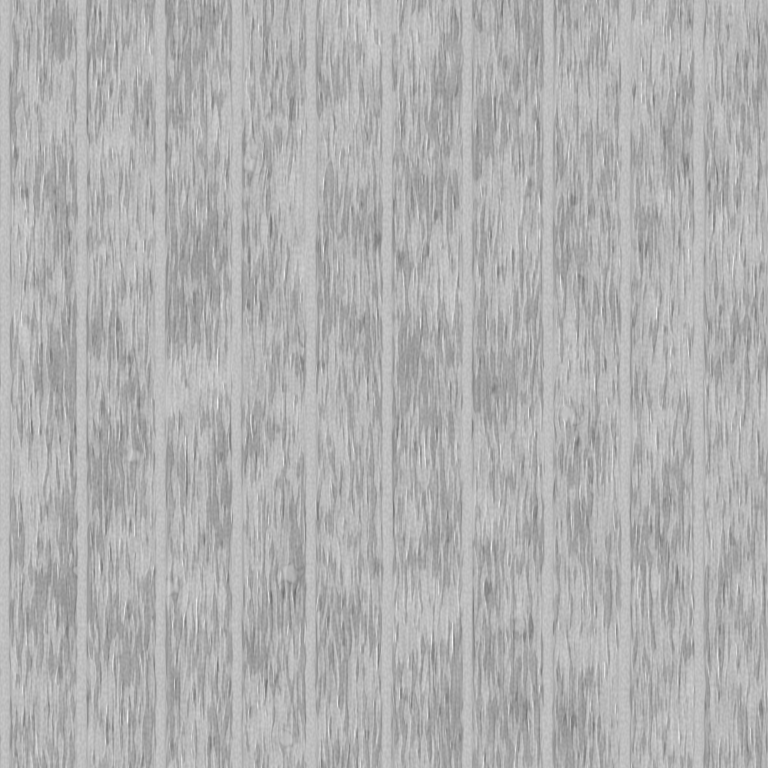
Give the GLSL for this texture, as a three.js fragment shader.

```glsl
// Ten weathered vertical boards in mid grey, parted by paler rounded seams.
// Long stretched gradient noise makes worn paint, grain, cracks and glints; the
// slope of the paint layer lights its flakes, and hashed knots bend the grain.

varying vec2 vUv;

const float BOARDS = 10.0;
const float SEAM_OFFSET = 0.0086;
const float SEAM_SWAY = 0.0031;
const float SEAM_HALF = 0.0062;
const float SEAM_SOFT = 0.0016;
const float PAINT_COVER = 0.04;
const float PAINT_SOFT = 0.13;
const float RELIEF = 0.055;
const float CRACK_DEPTH = 0.10;
const float GLINT = 0.14;
const float GRAIN_DEPTH = 0.085;
const float SPECKLE_DEPTH = 0.06;
const float STAIN_DEPTH = 0.055;
const int KNOTS = 11;

const vec2 PATCH_SCALE = vec2(11.0, 6.5);
const vec2 STREAK_SCALE = vec2(120.0, 9.0);
const vec2 FLAKE_SCALE = vec2(230.0, 34.0);
const vec2 CRACK_SCALE = vec2(215.0, 19.0);
const vec2 GRAIN_SCALE = vec2(270.0, 16.0);
const vec2 SPECKLE_SCALE = vec2(310.0, 190.0);

const vec3 BARE_WOOD = vec3(0.645);
const vec3 PAINT = vec3(0.718);
const vec3 SEAM = vec3(0.752);
const vec3 KNOT = vec3(0.755);

float hash(vec2 p) {
  vec3 q = fract(p.xyx * 0.1031);
  q += dot(q, q.yzx + 33.33);
  return fract((q.x + q.y) * q.z);
}

vec2 gradient(vec2 cell) {
  float angle = 6.2832 * hash(cell);
  return vec2(cos(angle), sin(angle));
}

float noise(vec2 p) {
  vec2 i = floor(p), f = fract(p);
  vec2 u = f * f * f * (f * (f * 6.0 - 15.0) + 10.0);
  vec2 e = vec2(1.0, 0.0);
  float low = mix(dot(gradient(i), f), dot(gradient(i + e), f - e), u.x);
  float high = mix(dot(gradient(i + e.yx), f - e.yx),
                   dot(gradient(i + 1.0), f - 1.0), u.x);
  return mix(low, high, u.y);
}

float patches(vec2 p) {
  vec2 q = p * PATCH_SCALE;
  return noise(q) + 0.6 * noise(q * 2.3 + 40.0) + 0.5 * noise(q * 5.5 + 80.0);
}

// Paint left on the wood, 0 to 1
float paintMask(vec2 p, float wear, vec2 shift) {
  float streaks = noise(p * STREAK_SCALE + shift);
  float flakes = noise(p * FLAKE_SCALE + shift);
  float layer = wear + 0.5 * streaks + 0.5 * flakes;
  return smoothstep(-PAINT_SOFT, PAINT_SOFT, layer);
}

void main() {
  vec2 uv = vUv;

  // Nearest seam and board number; seam spacing sways across the wall
  float first = floor(uv.x * BOARDS) - 1.0;
  float board = first + 20.0;
  float seamSide = 1.0;
  for (int k = 0; k < 4; k++) {
    float index = first + float(k);
    float turn = 6.2832 * index / BOARDS;
    float sway = SEAM_SWAY * (0.33 * cos(turn) - 0.93 * sin(turn) - 1.1 * cos(2.0 * turn));
    float wobble = 0.0015 * noise(vec2(uv.y * 5.0, index * 3.7 + 0.5));
    float side = uv.x - index / BOARDS - SEAM_OFFSET - sway - wobble;
    if (abs(side) < abs(seamSide)) seamSide = side;
    board += step(0.0, side);
  }
  vec2 shift = vec2(board * 7.3, board * 19.7);

  // Knots: pale uneven blobs with a faint ring, bending the grain
  vec2 p = uv;
  float knotBody = 0.0, knotRing = 0.0;
  for (int k = 0; k < KNOTS; k++) {
    float id = float(k) + 1.0;
    vec2 center = vec2(hash(vec2(id, 11.0)), hash(vec2(id, 27.0)));
    float radius = mix(0.007, 0.015, hash(vec2(id, 43.0)));
    vec2 d = (uv - center) / radius;
    float r = length(d) + 1.1 * noise(uv * vec2(95.0, 70.0) + id);
    p.x -= 0.35 * radius * d.x * exp(-0.4 * dot(d, d));
    knotBody = max(knotBody, 1.0 - smoothstep(0.3, 0.9, r));
    knotRing = max(knotRing, exp(-25.0 * (r - 1.0) * (r - 1.0)));
  }
  p.x += 0.0015 * noise(uv * vec2(18.0, 7.0) + board);

  // Worn paint with lit flake edges, over broad stains
  float stain = patches(p + shift);
  float wear = PAINT_COVER + 0.3 * stain + 0.06 * (hash(vec2(board, 5.0)) - 0.5);
  float mask = paintMask(p, wear, shift);
  float slope = mask - paintMask(p + vec2(0.0018, -0.001), wear, shift);
  vec3 color = mix(BARE_WOOD, PAINT, mask) + RELIEF * slope + STAIN_DEPTH * stain;

  // Straight grain, thin dark cracks and sparse bright glints beside them
  float grain = noise(p * GRAIN_SCALE + shift.yx);
  float speckle = noise(uv * SPECKLE_SCALE);
  float crackNoise = noise(p * CRACK_SCALE - shift);
  float glintNoise = noise((p + vec2(0.0022, 0.0)) * CRACK_SCALE - shift);
  float broken = smoothstep(-0.15, 0.2, noise(p * vec2(75.0, 50.0) - shift));
  color -= CRACK_DEPTH * broken * smoothstep(0.16, 0.38, crackNoise);
  color += GLINT * broken * smoothstep(0.22, 0.42, glintNoise)
         * (1.0 - smoothstep(0.0, 0.2, crackNoise));
  color += GRAIN_DEPTH * grain + SPECKLE_DEPTH * speckle;
  color = mix(color, KNOT + 0.08 * slope, 0.65 * knotBody) - 0.025 * knotRing;

  // Rounded seam: ragged on the left, crisp and dark on the right
  float rightSide = smoothstep(-0.002, 0.002, seamSide);
  float ragged = mix(0.0026, 0.0012, rightSide) * noise(uv * vec2(70.0, 45.0));
  float seamDist = abs(seamSide) + ragged - SEAM_HALF;
  float seam = 1.0 - smoothstep(-SEAM_SOFT, SEAM_SOFT, seamDist);
  float edge = exp(-pow((seamDist - 0.0014) / 0.0016, 2.0));
  vec3 seamColor = SEAM + SPECKLE_DEPTH * speckle + 0.02 * grain - seamSide;
  color = mix(color, seamColor, seam);
  color -= mix(0.025, 0.055, rightSide) * edge * (0.8 + 1.5 * speckle);

  gl_FragColor = vec4(clamp(color, 0.0, 1.0), 1.0);
}
```
